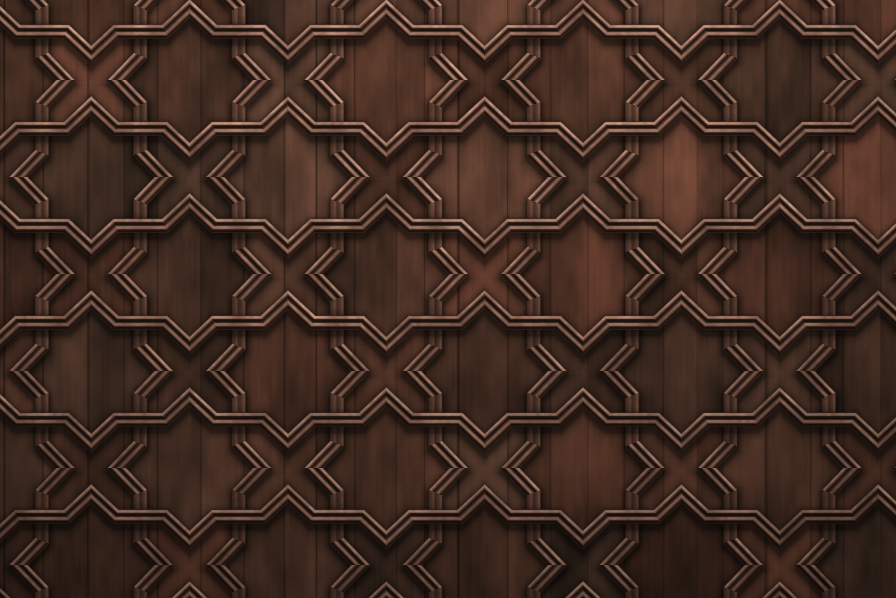
This pattern is drawn by a WebGL 1 fragment shader. Its source:

```glsl
precision highp float;

uniform vec2 u_resolution;

const float HALF_WIDTH = 0.074;

float hash(vec2 p) {
  vec3 q = fract(p.xyx * vec3(0.1031, 0.1030, 0.0973));
  q += dot(q, q.yzx + 33.33);
  return fract((q.x + q.y) * q.z);
}

float noise(vec2 p) {
  vec2 i = floor(p), f = fract(p);
  f = f * f * (3.0 - 2.0 * f);
  return mix(mix(hash(i), hash(i + vec2(1, 0)), f.x),
             mix(hash(i + vec2(0, 1)), hash(i + vec2(1, 1)), f.x), f.y);
}

// Straight rail with one pointed bend: signed distance, then normal (across, along)
vec3 rail(float along, float across, float turn) {
  float side = across * turn;
  float bend = (side + 0.95 * abs(along) - 0.24) * 0.725;
  if (side < bend) return vec3(across, 1.0, 0.0);
  return vec3(bend * turn, 0.725, 0.69 * turn * sign(along));
}

// Vertical planks with seams, grain and stains
vec3 planks(vec2 g, vec2 panel, float px) {
  float x = g.x * 2.6 + 0.5 + 0.6 * noise(vec2(g.x * 1.7, 4.0));
  float id = floor(x);
  float board = hash(vec2(id, panel.y + 31.0));
  float grain = noise(vec2(g.x * 34.0, g.y * 2.5 + board * 9.0));
  float stain = noise(g * vec2(3.2, 1.7) + 17.0) * 0.65 + noise(g * vec2(11.0, 5.0)) * 0.35;
  float tone = 0.28 * board + 0.32 * hash(panel + 7.0) + 0.1 * grain + 0.5 * stain - 0.06;
  vec3 wood = mix(vec3(0.135, 0.09, 0.066), vec3(0.42, 0.25, 0.19), tone);
  wood = mix(wood, wood * vec3(0.84, 0.96, 0.98), hash(panel + 53.0));
  float seam = abs(fract(x + 0.5) - 0.5) / 2.9;
  float line = 1.0 - smoothstep(0.003, 0.01 + px, seam);
  return wood * (1.0 - line * (0.08 + 0.32 * hash(vec2(id, 3.0))));
}

// Soft darkening around a rail, and the shadow thrown below it
vec3 shadow(vec3 color, float contact, float thrown) {
  float edgeGap = max(abs(contact) - HALF_WIDTH, 0.0);
  float shadeGap = max(abs(thrown) - HALF_WIDTH, 0.0);
  return color * (1.0 - 0.28 * exp(-edgeGap * 38.0)) * (1.0 - 0.46 * exp(-shadeGap * 26.0));
}

// Twin ridges lit from above, with worn highlights
vec3 moulding(vec3 color, float d, vec2 normal, vec2 g, float px) {
  float t = clamp(d / HALF_WIDTH, -1.0, 1.0);
  float facing = dot(normal, vec2(0.2, 1.0));
  float light = clamp(-sin(6.2832 * t) * facing * 1.4, -1.0, 1.0);
  light *= light > 0.0 && t * facing < 0.0 ? 0.66 : 1.0;
  float wear = 0.65 * noise(g * 5.0 + 40.0) + 0.35 * noise(g * 23.0);
  vec3 body = mix(vec3(0.30, 0.20, 0.158), vec3(0.36, 0.24, 0.195), abs(normal.y));
  vec3 wood = mix(vec3(0.10, 0.066, 0.05), body, smoothstep(-1.0, 0.1, light));
  wood = mix(wood, vec3(0.60, 0.465, 0.395), smoothstep(0.0, 1.0, light) * (0.45 + 0.65 * wear));
  wood *= 0.84 + 0.3 * wear;
  wood *= 1.0 - 0.42 * exp(-abs(t) * 9.0) - 0.45 * smoothstep(0.78, 1.0, abs(t));
  return mix(color, wood, 1.0 - smoothstep(HALF_WIDTH - px, HALF_WIDTH + px, abs(d)));
}

void main() {
  vec2 p = gl_FragCoord.xy / u_resolution.y;
  vec2 g = p * vec2(6.08, 6.165) - vec2(0.427, 0.84);
  float px = 4.0 / u_resolution.y;

  // Alternating bends enclose stars and crosses
  vec2 cell = floor(g), nearest = floor(g + 0.5);
  vec2 mid = g - cell - 0.5, offset = g - nearest;
  float turnH = 1.0 - 2.0 * mod(cell.x + nearest.y, 2.0);
  float turnV = 1.0 - 2.0 * mod(nearest.x + cell.y, 2.0);
  vec3 h = rail(mid.x, offset.y, turnH);
  vec3 v = rail(mid.y, offset.x, turnV);
  vec2 panel = nearest - step(vec2(v.x, h.x), vec2(0.0));
  float thrownH = rail(mid.x, offset.y + 0.06, turnH).x;
  float thrownV = rail(mid.y + 0.05, offset.x, turnV).x;

  // Horizontal rails lie over the vertical ones
  vec3 color = planks(g, panel, px);
  color = shadow(color, v.x, thrownV);
  color = moulding(color, v.x, v.yz, g, px);
  color = shadow(color, h.x, thrownH);
  color = moulding(color, h.x, h.zy, g + 11.0, px);

  // Overhead light fading downward and to the corners
  vec2 uv = gl_FragCoord.xy / u_resolution;
  float falloff = length((uv - vec2(0.48, 0.75)) * vec2(1.0, 0.8));
  color *= 1.18 - 0.5 * falloff * falloff + 0.28 * (uv.y - 0.5);
  color *= 0.98 + 0.04 * hash(floor(p * 342.0));
  gl_FragColor = vec4(color, 1.0);
}
```
